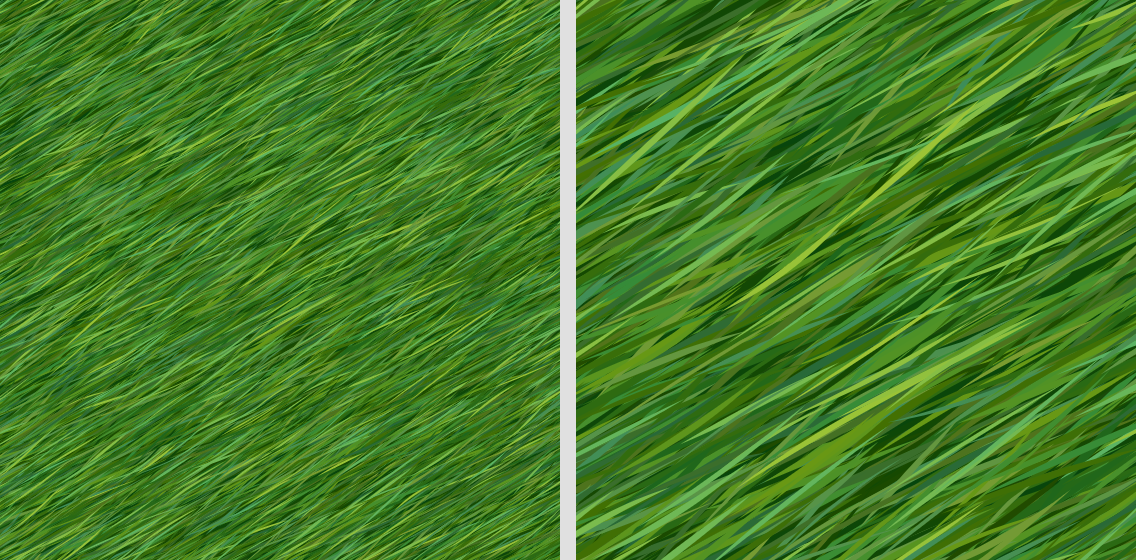
Left, the full canvas; right, a detail of the centre.
This texture is drawn by a Shadertoy shader. Its source:

```glsl
// Dense windswept grass: thin overlapping blades leaning up to the right.

const int LAYERS = 30;                     // blade layers, deepest first
const float LEAN = 0.50;                   // main direction, radians
const float LAYER_FAN = 0.24;              // direction spread between layers
const float BLADE_FAN = 0.20;              // direction spread within a layer
const float STRAY_LEAN = 0.20;             // extra lean of the stray layers
const vec2 CELL = vec2(0.15, 0.015);       // grid cell: along, across the blade
const float BEND = 0.004;                  // sideways bow of a blade
const float DEEP_WIDTH = 0.0028;           // half widths of blades
const float TOP_WIDTH = 0.0014;
const float LAYER_COVER = 0.12;            // area covered by one layer
const float DEPTH_TONE = 0.40;             // how much height brightens a blade
const float CONTRAST = 1.15;
const vec3 HUE_SHIFT = vec3(0.20, 0.05, -0.14); // emerald to yellow green

const vec3 SOIL = vec3(0.10, 0.29, 0.04);
const vec3 SHADE = vec3(0.10, 0.31, 0.03);
const vec3 LEAF = vec3(0.20, 0.43, 0.07);
const vec3 MOSS = vec3(0.24, 0.44, 0.16);
const vec3 FRESH = vec3(0.30, 0.56, 0.15);
const vec3 SOFT = vec3(0.35, 0.57, 0.25);
const vec3 TIP = vec3(0.45, 0.70, 0.28);
const vec3 MEAN = vec3(0.26, 0.49, 0.14);

// Integer hash: three random values in 0..1
vec3 hash3(ivec3 cell) {
    uvec3 v = uvec3(cell) * 1664525u + 1013904223u;
    v.x += v.y * v.z; v.y += v.z * v.x; v.z += v.x * v.y;
    v ^= v >> 16u;
    v.x += v.y * v.z; v.y += v.z * v.x; v.z += v.x * v.y;
    return vec3(v >> 8u) / 16777216.0;
}

mat2 rotation(float angle) {
    float c = cos(angle), s = sin(angle);
    return mat2(c, -s, s, c);
}

// Blade colour from a tone rank, split by area share
vec3 bladeColor(float rank, float hue) {
    vec3 color = SHADE;
    color = mix(color, LEAF, step(0.20, rank));
    color = mix(color, MOSS, step(0.43, rank));
    color = mix(color, FRESH, step(0.55, rank));
    color = mix(color, SOFT, step(0.72, rank));
    color = mix(color, TIP, step(0.87, rank));
    color = MEAN + (color - MEAN) * CONTRAST;
    return color + HUE_SHIFT * (hue - 0.5) * (0.4 + rank);
}

// Pixel coverage of a tapered, bowed blade centred at the origin
float bladeCover(vec2 q, float halfLength, float halfWidth, float bow, float pixel) {
    float t = q.x / halfLength;
    float w = halfWidth * max(1.0 - t * t, 0.0);
    float d = q.y - bow * (t * t - 0.3);
    float overlap = min(d + 0.5 * pixel, w) - max(d - 0.5 * pixel, -w);
    return clamp(overlap / pixel, 0.0, 1.0);
}

// Paint one layer of blades over the colour below
vec3 paintLayer(vec3 color, vec2 p, int layer, float pixel) {
    vec3 seed = hash3(ivec3(layer, 71, 13));
    float height = exp(-LAYER_COVER * float(LAYERS - 1 - layer));
    float stray = layer % 6 == 5 ? STRAY_LEAN : 0.0;
    float angle = LEAN + LAYER_FAN * (seed.x - 0.5) + stray;
    vec2 q = rotation(angle) * p + seed.yz + 4.0;
    vec2 grid = q / CELL;
    ivec2 base = ivec2(floor(grid - vec2(0.5, 1.0)));

    for (int row = 0; row < 3; row++)
    for (int column = 0; column < 2; column++) {
        ivec2 cell = base + ivec2(column, row);
        vec3 place = hash3(ivec3(cell, layer));
        vec3 look = hash3(ivec3(cell, layer + 100));
        vec3 form = hash3(ivec3(cell, layer + 200));

        vec2 local = q - (vec2(cell) + place.xy) * CELL;
        local = rotation(BLADE_FAN * (place.z - 0.5)) * local;
        float halfLength = CELL.x * mix(0.28, 0.49, form.x);
        float halfWidth = mix(DEEP_WIDTH, TOP_WIDTH, sqrt(height)) * mix(0.6, 1.4, form.y);
        float cover = bladeCover(local, halfLength, halfWidth, BEND * (form.z - 0.5) * 2.0, pixel);

        float rank = mix(look.x, height, DEPTH_TONE);
        rank = clamp(0.5 + (rank - 0.5) * 1.3, 0.0, 1.0);
        color = mix(color, bladeColor(rank, look.y), cover);
    }
    return color;
}

void mainImage(out vec4 fragColor, in vec2 fragCoord) {
    vec2 p = fragCoord / iResolution.y;
    float pixel = 1.0 / iResolution.y;
    vec3 color = SOIL;
    for (int layer = 0; layer < LAYERS; layer++)
        color = paintLayer(color, p, layer, pixel);
    fragColor = vec4(clamp(color, 0.0, 1.0), 1.0);
}
```
